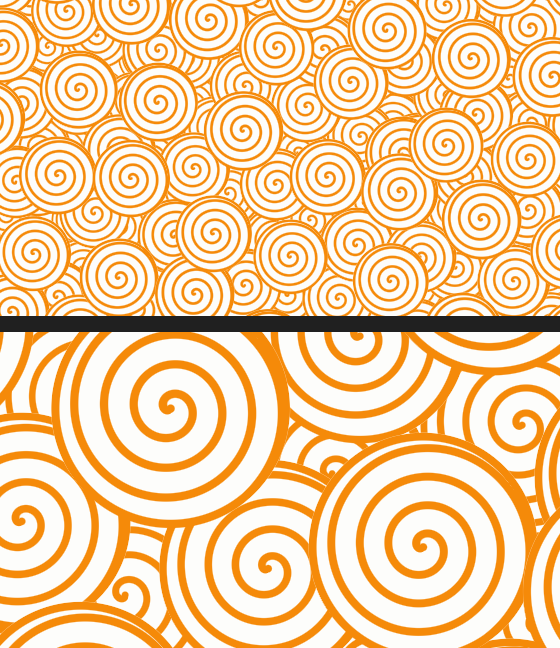
Top: the whole. Bottom: its middle third, enlarged.
Reproduce this pattern procedurally as a WebGL 2 fragment shader.

```glsl
#version 300 es
precision highp float;
// Overlapping white discs, each with an orange rim and an orange spiral.

uniform vec2 u_resolution;
out vec4 fragColor;

const vec3 PAPER = vec3(0.992, 0.992, 0.984);
const vec3 ORANGE = vec3(0.962, 0.54, 0.035);

const int LAYERS = 6;             // painted from back to front
const float CELL_SIZE = 0.268;    // in canvas heights
const float RADIUS_BACK = 0.092;
const float RADIUS_FRONT = 0.127;
const float RADIUS_VARIATION = 0.07;
const float JITTER = 0.21;        // in cells
const float GRID_ANGLE = 0.38;
const float PITCH = 0.25;         // between spiral turns, in disc radii
const float LINE_WIDTH = 0.069;   // in disc radii
const float START_TURN = 0.75;    // the spirals start downwards
const float TURN_VARIATION = 0.25;
const float SOFTNESS = 1.2;       // edge width in pixels
const float TAU = 6.2831853;

float hash(vec2 p) {
    return fract(sin(dot(p, vec2(127.1, 311.7))) * 43758.5453);
}

vec2 hash2(vec2 p) {
    return vec2(hash(p), hash(p + 37.3));
}

mat2 rotation(float angle) {
    float c = cos(angle), s = sin(angle);
    return mat2(c, s, -s, c);
}

// Coverage of a shape from its signed distance and the edge width
float coverage(float dist, float edge) {
    return clamp(0.5 - dist / edge, 0.0, 1.0);
}

// Signed distance to a spiral line that winds outwards clockwise
float spiralDistance(vec2 p, float phase) {
    float r = max(length(p), 1e-4);
    float angle = atan(p.y, p.x + 1e-6);
    float turns = r / PITCH + angle / TAU + phase;
    float slope = PITCH / (TAU * r);
    float line = abs(fract(turns) - 0.5) * PITCH / sqrt(1.0 + slope * slope);
    return min(line, r) - 0.5 * LINE_WIDTH;
}

// Signed distance to the ring just inside the unit circle
float rimDistance(vec2 p) {
    return abs(length(p) - 1.0 + 0.5 * LINE_WIDTH) - 0.5 * LINE_WIDTH;
}

// Paints one disc; p is measured from its center in disc radii
vec3 paintDisc(vec3 below, vec2 p, float edge, float phase) {
    float outside = length(p) - 1.0;
    if (outside > edge) return below;
    float ink = min(spiralDistance(p, phase), rimDistance(p));
    vec3 disc = mix(PAPER, ORANGE, coverage(ink, edge));
    return mix(below, disc, coverage(outside, edge));
}

// Paints a jittered grid of discs, row by row
vec3 paintLayer(vec3 below, vec2 uv, float layer) {
    // Half-cell shifts put each layer's discs into the gaps of the next
    vec2 shift = 0.5 * vec2(mod(layer, 2.0), floor(mod(layer + 1.0, 4.0) * 0.5));
    vec2 grid = rotation(GRID_ANGLE) * uv / CELL_SIZE + shift;
    float depth = layer / float(LAYERS - 1);
    vec3 color = below;

    for (int y = -1; y <= 1; y++) {
        for (int x = -1; x <= 1; x++) {
            vec2 cell = floor(grid) + vec2(x, y);
            vec2 seed = cell + (layer + 1.0) * 53.0;
            vec2 center = cell + 0.5 + (hash2(seed) * 2.0 - 1.0) * JITTER;
            float radius = mix(RADIUS_BACK, RADIUS_FRONT, depth);
            radius *= 1.0 - RADIUS_VARIATION * hash(seed + 23.1);

            vec2 p = rotation(-GRID_ANGLE) * (grid - center) * CELL_SIZE / radius;
            float edge = SOFTNESS / (u_resolution.y * radius);
            float phase = START_TURN + TURN_VARIATION * (hash(seed + 5.3) - 0.5);
            color = paintDisc(color, p, edge, phase);
        }
    }
    return color;
}

void main() {
    vec2 uv = gl_FragCoord.xy / u_resolution.y;
    vec3 color = PAPER;
    for (int i = 0; i < LAYERS; i++) {
        color = paintLayer(color, uv, float(i));
    }
    fragColor = vec4(color, 1.0);
}
```
